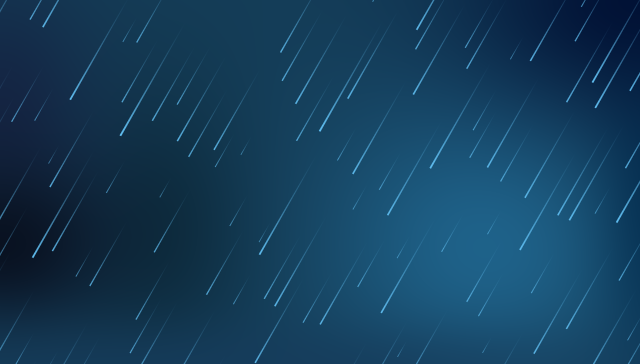
Reproduce this background procedurally as a WebGL 1 fragment shader.

```glsl
precision highp float;

uniform vec2 u_resolution;

// Lengths are in canvas heights
#define FALL_DIR vec2(0.497, 0.868)
#define LANE_WIDTH 0.046
#define LANE_RUN 0.42
#define MIN_LENGTH 0.05
#define MAX_LENGTH 0.36
#define MIN_HALF_WIDTH 0.0011
#define MAX_HALF_WIDTH 0.0026
#define TAIL_TAPER 0.4
#define STREAK_COLOR vec3(0.38, 0.75, 0.95)

float hash(vec2 cell) {
    return fract(sin(dot(cell, vec2(127.1, 311.7))) * 43758.545);
}

// Soft elliptical falloff, 1 at the centre
float glow(vec2 uv, vec2 centre, vec2 radii) {
    vec2 q = (uv - centre) / radii;
    return exp(-dot(q, q));
}

vec3 nightSky(vec2 uv) {
    vec3 sky = vec3(0.080, 0.240, 0.345);
    sky = mix(sky, vec3(0.120, 0.385, 0.540), glow(uv, vec2(0.76, 0.33), vec2(0.25, 0.42)));
    sky = mix(sky, vec3(0.050, 0.170, 0.240), 0.9 * glow(uv, vec2(0.25, 0.38), vec2(0.14, 0.40)));
    sky = mix(sky, vec3(0.080, 0.145, 0.265), glow(uv, vec2(0.00, 0.68), vec2(0.15, 0.38)));
    sky = mix(sky, vec3(0.035, 0.070, 0.130), glow(uv, vec2(0.00, 0.33), vec2(0.18, 0.23)));
    sky = mix(sky, vec3(0.020, 0.190, 0.325), 0.9 * glow(uv, vec2(1.03, 0.45), vec2(0.09, 0.50)));
    sky = mix(sky, vec3(0.005, 0.070, 0.210), glow(uv, vec2(1.00, 1.00), vec2(0.28, 0.32)));
    sky = mix(sky, vec3(0.085, 0.235, 0.360), 0.8 * glow(uv, vec2(0.40, -0.02), vec2(0.60, 0.13)));
    return sky;
}

// Opacity of the one tapered streak held by each lane cell
float streaks(vec2 p, float pixel) {
    float across = dot(p, vec2(FALL_DIR.y, -FALL_DIR.x));
    float along = dot(p, FALL_DIR);

    // Shift every lane so the cells do not line up
    float lane = floor(across / LANE_WIDTH);
    along += LANE_RUN * hash(vec2(lane, 7.0));
    vec2 cell = vec2(lane, floor(along / LANE_RUN));
    across -= lane * LANE_WIDTH;
    along -= cell.y * LANE_RUN;

    float size = hash(cell + 19.3);
    float len = mix(MIN_LENGTH, MAX_LENGTH, size);
    float head = mix(0.01, LANE_RUN - len, hash(cell + 41.7));
    float axis = LANE_WIDTH * mix(0.15, 0.85, hash(cell + 73.1));

    // Bright blunt head, thin fading tail
    float t = (along - head) / len;
    float tail = clamp(t, 0.0, 1.0);
    float halfWidth = mix(MIN_HALF_WIDTH, MAX_HALF_WIDTH, size) * mix(1.0, TAIL_TAPER, tail);
    float side = clamp((halfWidth - abs(across - axis)) / pixel + 0.5, 0.0, 1.0);
    side = min(side, 2.0 * halfWidth / pixel);
    float tip = clamp((along - head) / pixel + 0.5, 0.0, 1.0);
    return side * tip * pow(1.0 - tail, 1.3) * mix(0.6, 1.0, size);
}

void main() {
    vec2 uv = gl_FragCoord.xy / u_resolution;
    float pixel = 1.0 / u_resolution.y;
    vec3 color = nightSky(uv);
    color = mix(color, STREAK_COLOR, streaks(gl_FragCoord.xy * pixel, pixel));
    gl_FragColor = vec4(color, 1.0);
}
```
